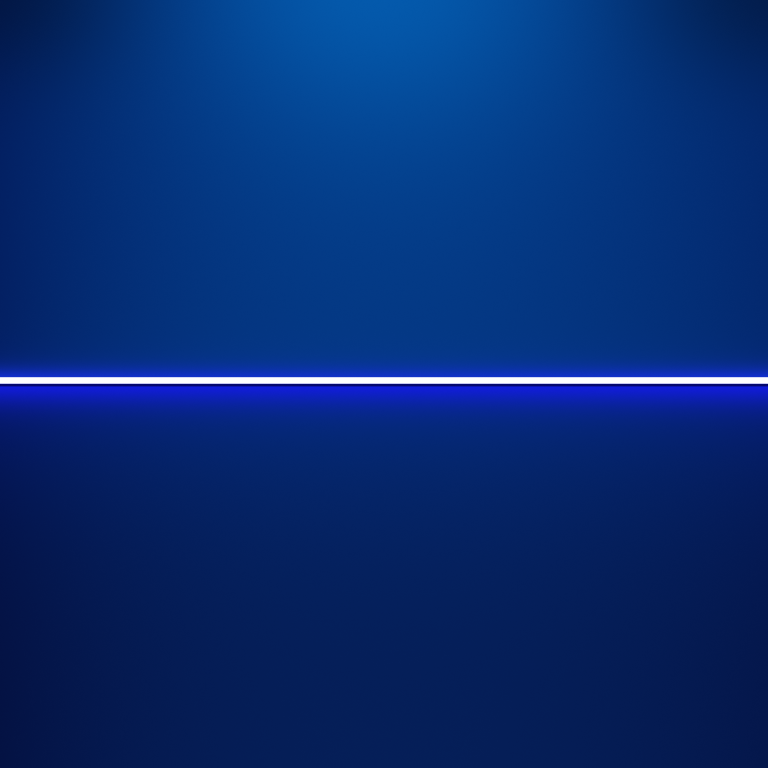
A Shadertoy shader for this background:

```glsl
// A deep blue wall lit softly from above and split by a thin white light tube.
// Layered gradients shade the wall, Gaussian pools add and remove light, and
// exponential falloff spreads the violet-blue glow on each side of the tube.

const vec3 WALL_UPPER  = vec3(0.015, 0.212, 0.505);
const vec3 WALL_MIDDLE = vec3(0.015, 0.175, 0.485);
const vec3 WALL_LOWER  = vec3(0.020, 0.120, 0.345);
const vec3 LAMP_LIGHT  = vec3(0.000, 0.135, 0.165);
const vec3 GLOW_ABOVE  = vec3(0.080, 0.190, 0.860);
const vec3 GLOW_BELOW  = vec3(0.070, 0.105, 0.880);
const vec3 TUBE_WHITE  = vec3(1.000, 0.995, 1.000);
const vec3 TUBE_SHADOW = vec3(0.015, 0.020, 0.360);

const float TUBE_Y = 0.5046;
const float TUBE_HALF = 0.0043;

// Soft elliptical pool, 1 at its centre.
float pool(vec2 p, vec2 centre, vec2 radius) {
    vec2 d = (p - centre) / radius;
    return exp(-dot(d, d));
}

// Antialiased horizontal band around a centre height.
float band(float y, float centre, float halfWidth, float blur) {
    return 1.0 - smoothstep(-blur, blur, abs(y - centre) - halfWidth);
}

// Wall shading: vertical gradient, overhead lamp, dim sides and corners.
vec3 wall(vec2 p) {
    vec3 lower = mix(WALL_LOWER, WALL_MIDDLE, pow(clamp(p.y / TUBE_Y, 0.0, 1.0), 2.6));
    vec3 col = mix(lower, WALL_UPPER, smoothstep(0.47, 0.54, p.y));

    float lamp = 0.65 * pool(p, vec2(0.49, 1.04), vec2(0.28, 0.19))
               + 0.40 * pool(p, vec2(0.50, 1.00), vec2(0.32, 0.32));
    col += LAMP_LIGHT * lamp;

    // The left side falls off slightly more than the right.
    float side = abs(p.x - 0.51) * 2.0;
    float dim = pow(side, 2.2) * mix(0.30, 0.20, p.x);
    col *= 1.0 - dim * vec3(0.7, 1.3, 0.75);

    float corners = pool(p, vec2(0.0, 1.02), vec2(0.17, 0.12))
                  + pool(p, vec2(1.0, 1.02), vec2(0.17, 0.12));
    return col * (1.0 - 0.32 * corners);
}

// Glow weight at a distance from the tube: tight core and wide skirt.
float glow(float dist, float core, float skirt) {
    float d = max(dist, 0.0);
    return 0.62 * exp(-pow(d / core, 1.5)) + 0.30 * exp(-d / skirt);
}

// Ordered-free grain that hides banding in the dark gradients.
float hash(vec2 p) {
    vec3 q = fract(vec3(p.xyx) * 0.1031);
    q += dot(q, q.yzx + 33.33);
    return fract((q.x + q.y) * q.z);
}

void mainImage(out vec4 fragColor, in vec2 fragCoord) {
    vec2 uv = fragCoord / iResolution.xy;
    float blur = 0.75 / iResolution.y;
    vec3 col = wall(uv);

    // Glow spills farther below the tube and toward the outer edges.
    float offset = uv.y - TUBE_Y;
    float edge = pow(abs(uv.x - 0.5) * 2.0, 2.0);
    float above = glow(offset - TUBE_HALF, 0.013, 0.022) * (0.85 + 0.10 * edge);
    float below = glow(-offset - 0.009, 0.023, 0.034 + 0.020 * edge);
    float isAbove = smoothstep(-blur, blur, offset);
    col = mix(col, mix(GLOW_BELOW, GLOW_ABOVE, isAbove), mix(below, above, isAbove));

    // Narrow shadow under the tube, then the tube itself.
    col = mix(col, TUBE_SHADOW, 0.85 * band(uv.y, TUBE_Y - 0.0060, 0.0017, blur));
    col = mix(col, TUBE_WHITE, band(uv.y, TUBE_Y, TUBE_HALF, blur));

    col += (hash(fragCoord) - 0.5) / 255.0;
    fragColor = vec4(clamp(col, 0.0, 1.0), 1.0);
}
```
